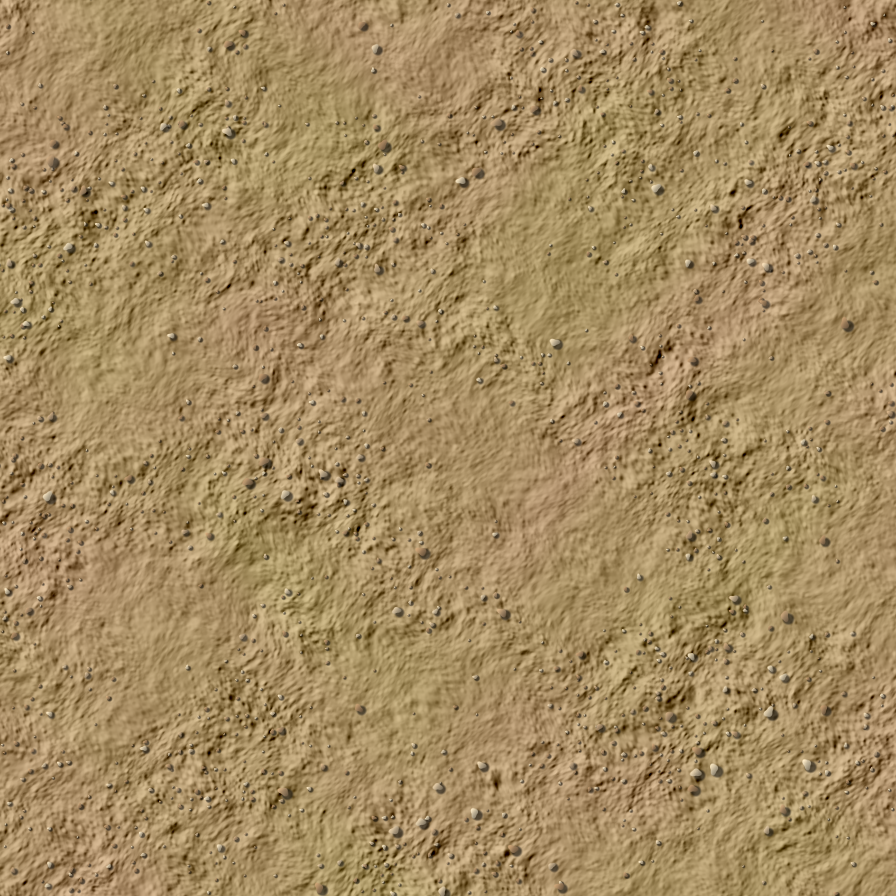
Give the GLSL for this texture, as a Shadertoy shader.

```glsl
// Dry sandy ground: layered cellular bumps lit from the upper left,
// rough and smooth patches with olive and rosy tints from layered sines,
// and clustered small stones that cast short shadows.

#define GROUND vec3(0.65, 0.55, 0.38)
#define CREAM vec3(0.87, 0.81, 0.69)
#define CLAY vec3(0.68, 0.54, 0.39)
#define LIGHT normalize(vec2(-0.8, 0.6))
#define RELIEF 0.068
#define CREVICE 0.016
#define BASE_FREQ 12.0
#define OCTAVES 6
#define STONE_GRID 46.0
#define GRIT_GRID 97.0
#define STONE_SHARE 0.13

vec3 hash3(vec2 cell) {
    vec3 h = fract(cell.xyx * vec3(0.1031, 0.1030, 0.0973));
    h += dot(h, h.yxz + 33.33);
    return fract((h.xxy + h.yzz) * h.zyx);
}

mat2 rotation(float angle) {
    float c = cos(angle), s = sin(angle);
    return mat2(c, s, -s, c);
}

// Broad irregular patches, roughly -1.4 to 1.4
float patches(vec2 p, float seed) {
    p += 0.09 * sin(p.yx * vec2(9.0, 8.0) + seed);
    p += 0.025 * sin(p.yx * vec2(27.0, 31.0) + 2.0 * seed);
    return sin(p.x * 11.0 + p.y * 6.0 + seed) * sin(p.y * 13.0 - p.x * 5.0 + 2.3 * seed)
         + 0.45 * sin(p.x * 24.0 - p.y * 17.0 + 3.1 * seed) * sin(p.y * 29.0 + p.x * 9.0);
}

// Cellular bumps: x is height, yz is its gradient
vec3 bumps(vec2 q) {
    vec2 cell = floor(q);
    vec3 sum = vec3(0.0);
    for (int y = -1; y <= 1; y++)
    for (int x = -1; x <= 1; x++) {
        vec2 id = cell + vec2(x, y);
        vec3 rnd = hash3(id);
        vec2 d = q - id - rnd.xy;
        float k = max(0.0, 1.0 - dot(d, d));
        sum += (2.0 * rnd.z - 1.0) * k * k * vec3(k, -6.0 * d);
    }
    return sum;
}

// Light and dark of the soil relief
float soilTone(vec2 p, float rough) {
    vec2 q = p + 0.004 * sin(p.yx * vec2(63.0, 55.0) + 2.0 * sin(p * 21.0));
    q *= BASE_FREQ;
    vec2 light = LIGHT;
    mat2 turn = rotation(0.9);
    float lit = 0.0, height = 0.0;
    for (int i = 0; i < OCTAVES; i++) {
        float weight = mix(0.2, 1.0, float(i) / float(OCTAVES - 1));
        vec3 b = bumps(q + 40.0);
        lit -= weight * dot(b.yz, light);
        height += weight * b.x;
        q = turn * q * 1.8 + 7.3;
        light = turn * light;
    }
    lit *= rough;
    return RELIEF * lit - 0.007 * (lit * lit - 1.6) + CREVICE * rough * height;
}

// Scattered stones with shadows, denser where the ground is rough
vec3 addStones(vec3 color, vec2 p, float grid, float seed) {
    vec2 q = p * grid;
    float soft = max(0.05, 0.7 * grid / iResolution.y);
    for (int y = -1; y <= 1; y++)
    for (int x = -1; x <= 1; x++) {
        vec2 id = floor(q) + vec2(x, y);
        vec3 place = hash3(id + seed);
        vec3 kind = hash3(id + seed + 211.0);
        float cluster = smoothstep(-0.7, 1.0, patches(id / grid, 2.0));
        if (place.z > STONE_SHARE * (0.15 + 1.7 * cluster)) continue;

        vec2 d = q - id - 0.2 - 0.6 * place.xy;
        float radius = mix(0.10, 0.27, kind.x * kind.x);
        vec2 away = d + LIGHT * radius * 0.9;
        float shadow = 1.0 - smoothstep(radius - soft, radius + 2.0 * soft, length(away));
        color *= 1.0 - 0.55 * shadow;

        vec2 e = rotation(6.28 * kind.y) * d * vec2(1.0, 1.15);
        float outline = radius * (1.0 + 0.16 * sin(3.0 * atan(e.y, e.x) + 9.0 * kind.z));
        float cover = 1.0 - smoothstep(-soft, soft, length(e * vec2(0.9, 1.2)) - outline);
        vec3 stone = mix(CLAY, CREAM, smoothstep(0.2, 0.9, kind.z));
        stone *= 0.92 + 0.28 * dot(d, LIGHT) / radius;
        color = mix(color, stone, 0.9 * cover);
    }
    return color;
}

void mainImage(out vec4 fragColor, in vec2 fragCoord) {
    vec2 p = fragCoord / iResolution.y;
    float rough = mix(0.62, 1.3, smoothstep(-0.9, 0.9, patches(p, 2.0)));

    // Soil: rosy to olive tint, then relief
    float tint = patches(p * 0.8, 5.0);
    vec3 color = GROUND + 0.018 * tint * vec3(0.6, -0.3, 0.8);
    color += 0.015 * patches(p * 1.3, 8.0);
    color += soilTone(p, rough);

    // Grit first, larger stones on top
    color = addStones(color, p, GRIT_GRID, 17.0);
    color = addStones(color, p, STONE_GRID, 83.0);
    fragColor = vec4(clamp(color, 0.0, 1.0), 1.0);
}
```
